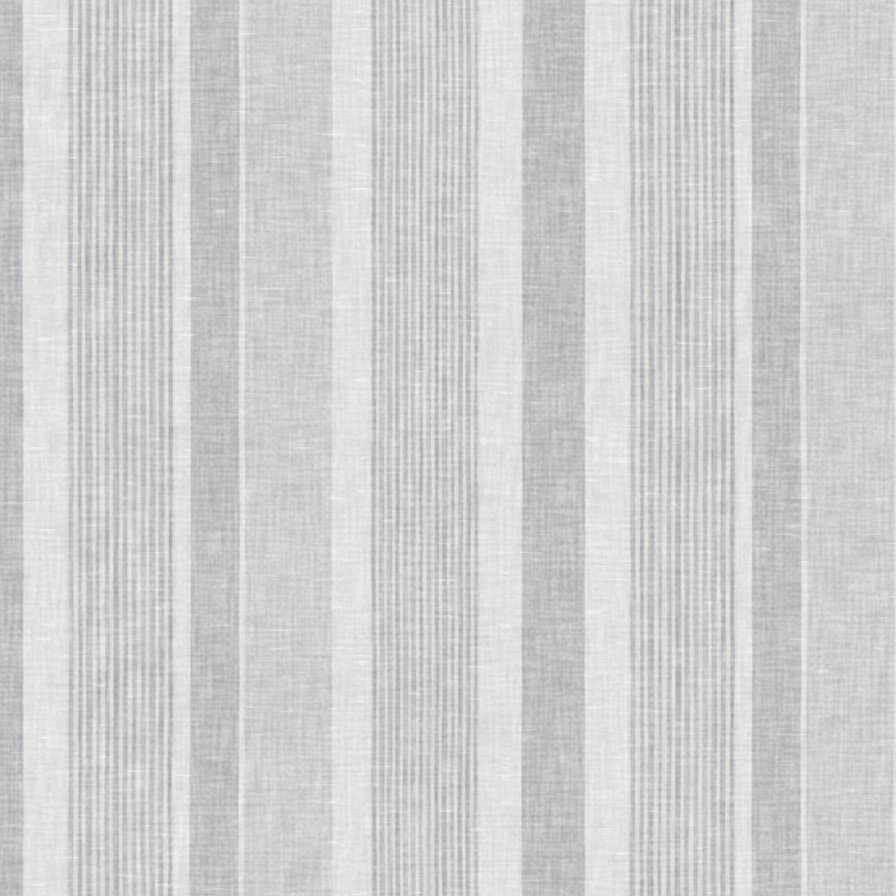
Write a Shadertoy shader that draws this texture.

```glsl
float hash(vec2 p) {
    p = fract(p * vec2(0.1031, 0.1137));
    p += dot(p, p.yx + 33.33);
    return fract((p.x + p.y) * p.x * 17.3);
}

float gradientDot(vec2 cell, vec2 offset) {
    float angle = 6.2832 * hash(cell);
    return dot(vec2(cos(angle), sin(angle)), offset);
}

// Gradient noise, about -0.7 to 0.7
float noise(vec2 p) {
    vec2 i = floor(p), f = p - i;
    vec2 w = f * f * f * (f * (f * 6.0 - 15.0) + 10.0);
    vec2 r = vec2(1, 0);
    return mix(mix(gradientDot(i, f), gradientDot(i + r, f - r), w.x),
               mix(gradientDot(i + r.yx, f - r.yx), gradientDot(i + 1.0, f - 1.0), w.x), w.y);
}

// Soft-edged interval from a to b
float band(float t, float a, float b, float soft) {
    return smoothstep(a - soft, a + soft, t) - smoothstep(b - soft, b + soft, t);
}

// Group of count fine stripes between a and b, uneven in width and depth
float pinstripes(float t, float a, float b, float count, float soft) {
    float s = (t - a) / (b - a) * count;
    float id = floor(s);
    float halfWidth = 0.2 + 0.15 * hash(vec2(id, count));
    float depth = 0.5 + 0.25 * hash(vec2(id + 40.0, count));
    float stripe = band(fract(s), 0.5 - halfWidth, 0.5 + halfWidth, soft * count / (b - a));
    return band(t, a, b, soft) * (0.12 + depth * stripe);
}

void mainImage(out vec4 fragColor, in vec2 fragCoord) {
    vec2 uv = fragCoord / iResolution.xy;

    // Stripe repeat, with edges wandering slightly down the cloth
    float x = uv.x + 0.0016 * noise(vec2(uv.x * 6.0, uv.y * 5.0));
    float t = fract((x - 0.051) / 0.627);
    float soft = max(0.0013, 0.7 / iResolution.x) / 0.627;

    float shade = 0.03;
    shade += 0.68 * band(t, 0.257, 0.344, soft);
    shade += 0.40 * band(t, 0.354, 0.510, soft);
    shade += 0.70 * band(t, 0.848, 0.960, soft);
    shade += pinstripes(t, 0.037, 0.230, 12.0, soft);
    shade += pinstripes(t, 0.578, 0.773, 14.0, soft);

    // Warp and weft threads, stronger in the dyed stripes
    float warp = noise(uv * vec2(237.0, 19.0));
    float weft = noise(uv * vec2(23.0, 241.0) + 71.0);
    float grain = noise(uv * vec2(211.0, 223.0) + 137.0);
    float strength = 0.6 + 0.5 * min(shade, 1.0);
    shade += strength * (0.38 * warp + 0.36 * weft + 0.3 * grain);

    // Slanted ripples in patches, and broad uneven dye
    float patches = smoothstep(-0.15, 0.35, noise(uv * vec2(4.0, 3.0) + 9.0));
    shade += 0.2 * patches * noise(vec2(uv.x * 85.0 - uv.y * 22.0, uv.y * 17.0) + 31.0);
    shade += 0.09 * noise(uv * vec2(5.0, 7.0) + 53.0);

    // Pale slubs along the weft
    float slub = smoothstep(0.36, 0.55, noise(uv * vec2(31.0, 197.0) + 211.0));
    shade -= 0.3 * slub;

    vec3 bleached = vec3(0.885, 0.890, 0.882);
    vec3 dyed = vec3(0.700, 0.702, 0.716);
    fragColor = vec4(mix(bleached, dyed, clamp(shade, -0.25, 1.3)), 1.0);
}
```
